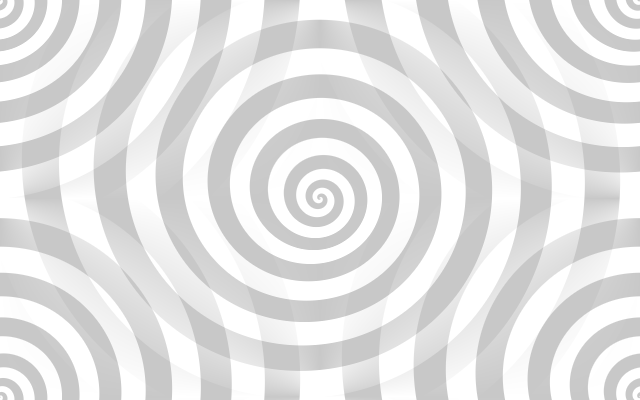
Give the GLSL for this background, as a WebGL 1 fragment shader.

```glsl
precision highp float;
// Pale one-armed spirals on a seamless tile. Each tile holds a centred spiral
// and a copy shifted by half a tile; a weight built from the distances to the
// tile edges cross-fades the two, leaving soft crescents where they overlap.

uniform vec2 u_resolution;

#define TILE vec2(1.6, 0.992)     // tile size in canvas heights
#define TURNS 9.28                // spiral turns per square root of radius
#define LEAN vec2(0.055, -0.10)   // off-centre drift of the outer turns
#define LEAN_START 0.04           // radius where the drift begins
#define LEAN_FULL 0.17            // radius where the drift is complete
#define STRETCH 1.04              // vertical squeeze of the outer turns
#define GRAY vec3(0.785)
#define WHITE vec3(1.0)

const float TAU = 6.283185;

// Coverage of the gray arm at offset d from the spiral centre.
float spiralArm(vec2 d, float pixel) {
  float radius = max(length(d), 0.0005);
  float drift = smoothstep(LEAN_START, LEAN_FULL, radius);
  vec2 q = vec2(d.x, d.y * mix(1.0, STRETCH, drift));
  float leaned = max(length(q) + drift * dot(q, LEAN), 0.0005);
  float angle = atan(d.y, d.x + 1e-6) / TAU;
  float wave = cos(TAU * (TURNS * sqrt(leaned) + angle));
  // Phase slope turns the wave into a distance for edge smoothing.
  float slope = length(vec2(0.5 * TURNS / sqrt(radius), 1.0 / (TAU * radius)));
  return clamp(0.5 + wave / (TAU * slope * pixel), 0.0, 1.0);
}

// Share of the centred spiral: 1 on the tile axes, 0 on the tile borders.
float centreWeight(vec2 d) {
  vec2 edge = clamp(abs(d) / (0.5 * TILE), 0.0, 1.0);
  float outer = edge.x * edge.y;
  float inner = (1.0 - edge.x) * (1.0 - edge.y);
  return 1.0 - outer / (outer + inner + 1e-5);
}

void main() {
  float pixel = 1.0 / u_resolution.y;
  vec2 p = gl_FragCoord.xy * pixel;
  p.y -= 1.0;  // tiles hang from the top edge

  // Offsets from the centred spiral and from the nearest tile corner.
  vec2 centred = mod(p, TILE) - 0.5 * TILE;
  vec2 shifted = mod(p + 0.5 * TILE, TILE) - 0.5 * TILE;

  float arm = mix(spiralArm(shifted, pixel), spiralArm(centred, pixel),
                  centreWeight(centred));
  gl_FragColor = vec4(mix(WHITE, GRAY, arm), 1.0);
}
```
